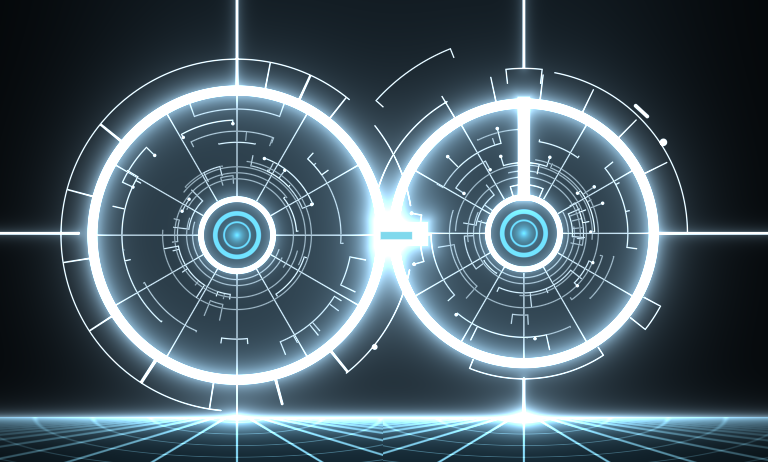
Give the GLSL for this background, as a WebGL 1 fragment shader.

```glsl
precision highp float;
uniform vec2 u_resolution;

#define LEFT vec2(0.513, 0.491)
#define RIGHT vec2(1.134, 0.495)
#define LEFT_R 0.313
#define RIGHT_R 0.281
#define HORIZON 0.098
#define THIN 0.0012
#define BRACKETS 34
#define WHITE vec3(0.93, 0.98, 1.0)
#define GLOW vec3(0.68, 0.85, 0.96)
#define CYAN vec3(0.25, 0.72, 0.85)

float hash(float n) { return fract(sin(n * 12.99) * 43758.5); }

float stroke(float d, float halfWidth) {
  float soft = 0.8 / u_resolution.y;
  return 1.0 - smoothstep(halfWidth - soft, halfWidth + soft, d);
}

float segment(vec2 p, vec2 a, vec2 b) {
  vec2 ab = b - a;
  return length(p - a - ab * clamp(dot(p - a, ab) / dot(ab, ab), 0.0, 1.0));
}

float box(vec2 p, vec2 halfSize) {
  vec2 d = abs(p) - halfSize;
  return length(max(d, 0.0)) + min(max(d.x, d.y), 0.0);
}

vec2 polar(float a) { return vec2(cos(a), sin(a)); }

// Rotates the direction a onto the x axis and folds both sides together
vec2 fold(vec2 q, float a) {
  vec2 e = polar(a);
  return vec2(dot(q, e), abs(e.x * q.y - e.y * q.x));
}

float arc(vec2 q, float r, float mid, float spread) {
  vec2 f = fold(q, mid);
  return atan(f.y, f.x) < spread ? abs(length(f) - r) : length(f - r * polar(spread));
}

// Arc with a radial stub at both ends
float bracket(vec2 q, float r, float mid, float spread, float stub) {
  vec2 e = polar(spread);
  return min(arc(q, r, mid, spread), segment(fold(q, mid), r * e, (r + stub) * e));
}

float circuit(vec2 q, float R, float seed) {
  float r = length(q), lines = 0.0;
  // Spokes
  float a = abs(mod(atan(q.y, q.x) + 0.2618, 0.5236) - 0.2618);
  lines = 0.75 * stroke(r * sin(a), THIN) * step(0.085, r) * step(r, R);
  // Scattered traces
  for (int i = 0; i < BRACKETS; i++) {
    float n = float(i) + seed;
    float radius = 0.105 + 0.024 * floor(hash(n) * (R - 0.12) / 0.024);
    float mid = 6.2832 * hash(n + 50.3);
    float spread = mix(0.09, 0.42, hash(n + 91.7));
    float stub = mix(-0.025, 0.035, hash(n + 17.1));
    float d = bracket(q, radius, mid, spread, stub);
    lines = max(lines, stroke(d, THIN) * mix(0.45, 0.9, hash(n + 33.0)));
    vec2 tip = (radius + stub) * polar(spread);
    lines = max(lines, stroke(length(fold(q, mid) - tip), 0.0035) * step(0.75, hash(n + 7.7)));
  }
  // Fine rings around the hub
  for (int i = 0; i < 6; i++) {
    float n = float(i) + seed;
    float d = arc(q, 0.096 + 0.013 * float(i), 6.28 * hash(n + 5.0), 1.2 + 1.6 * hash(n));
    lines = max(lines, 0.5 * stroke(d, THIN));
  }
  return lines;
}

vec3 dial(vec2 q, float R, float seed) {
  float r = length(q), d = abs(r - R), hub = abs(r - 0.078);
  vec3 light = vec3(0.06, 0.085, 0.10) * (1.0 - smoothstep(R - 0.02, R, r));
  light += GLOW * (0.75 * exp(-d / 0.02) + 0.27 * exp(-d / 0.085));
  light += GLOW * (0.45 * exp(-hub / 0.018) + 0.14 * exp(-r / 0.12));
  light += WHITE * (stroke(d, 0.0105) + stroke(hub, 0.006));
  light += WHITE * circuit(q, R, seed);
  // Hub core
  light += CYAN * (0.9 * exp(-r / 0.018) + 0.7 * stroke(abs(r - 0.047), 0.005));
  light += CYAN * 0.6 * stroke(abs(r - 0.028), 0.002);
  return light;
}

vec3 floorLight(vec2 p) {
  float depth = HORIZON - p.y;
  float x = p.x - (p.x < 0.83 ? LEFT.x : RIGHT.x);
  float u = x / (depth + 0.012);
  float ray = abs(fract(u * 0.6 + 0.5) - 0.5) / 0.6 * (depth + 0.012) / sqrt(1.0 + u * u);
  float wave = abs(fract(length(vec2(x, depth * 5.0)) * 8.0) - 0.5) / 24.0;
  float grid = stroke(ray, 0.0022) / (1.0 + 0.02 * u * u) + 0.35 * stroke(wave, 0.0015);
  vec3 base = vec3(0.06, 0.13, 0.17) + vec3(0.4, 0.6, 0.7) * exp(-depth / 0.025);
  return base + vec3(0.45, 0.70, 0.78) * grid;
}

void main() {
  vec2 p = gl_FragCoord.xy / u_resolution.y;
  vec2 ql = p - LEFT, qr = p - RIGHT;
  float centered = exp(-pow(abs(p.x - 0.83) / 0.68, 4.0));

  // Backdrop and floor
  vec3 col = mix(vec3(0.012, 0.022, 0.03), vec3(0.06, 0.095, 0.12), centered);
  if (p.y < HORIZON) col = floorLight(p) * mix(0.45, 1.0, centered);
  float above = abs(p.y - HORIZON);
  col += GLOW * mix(0.5, 1.0, centered) * (0.75 * exp(-above / 0.008) + 0.3 * exp(-above / 0.03));

  // Dials
  if (p.y > HORIZON) col += dial(ql, LEFT_R, 3.0) + dial(qr, RIGHT_R, 140.0);

  // Outer arcs and brackets
  float thin = min(arc(ql, 0.381, 2.75, 1.87), arc(ql, 0.381, 0.42, 0.25));
  thin = min(thin, arc(ql, 0.381, -0.55, 0.35));
  thin = min(thin, arc(qr, 0.354, 0.69, 0.69));
  thin = min(thin, bracket(qr, 0.43, 2.18, 0.23, -0.02));
  thin = min(thin, bracket(qr, 0.357, 1.57, 0.11, -0.03));
  thin = min(thin, bracket(qr, 0.315, 4.81, 0.48, -0.02));
  thin = min(thin, bracket(qr, 0.335, -0.58, 0.09, -0.04));
  thin = min(thin, arc(qr, 0.33, 2.5, 0.4));
  float marks = stroke(thin, THIN);

  // Radial ticks
  for (int i = 0; i < 11; i++) {
    float n = float(i);
    vec2 e = polar(i < 8 ? 2.46 + 0.419 * n : 0.9 + 0.24 * (n - 8.0));
    marks += stroke(segment(ql, e * 0.323, e * 0.378), mix(0.001, 0.0035, hash(n + 2.0)));
    vec2 f = polar(0.46 + 0.33 * n);
    if (i < 6) marks += stroke(segment(qr, f * 0.288, f * 0.345), THIN);
  }
  marks += stroke(length(p - vec2(1.436, 0.692)), 0.008);
  marks += stroke(length(p - vec2(0.811, 0.249)), 0.006);
  marks += stroke(segment(p, vec2(1.376, 0.771), vec2(1.401, 0.748)), 0.004);

  // Axes
  float beam = min(segment(p, vec2(-0.1, 0.495), vec2(0.17, 0.495)),
                   segment(p, vec2(1.425, 0.495), vec2(1.8, 0.495)));
  beam = min(beam, segment(p, vec2(LEFT.x, 0.815), vec2(LEFT.x, 1.1)));
  beam = min(beam, segment(p, vec2(RIGHT.x, 0.855), vec2(RIGHT.x, 1.1)));
  beam = min(beam, segment(p, vec2(RIGHT.x, 0.09), vec2(RIGHT.x, 0.18)));
  marks += stroke(beam, 0.0028) + stroke(segment(p, vec2(LEFT.x, 0.1), vec2(LEFT.x, 0.18)), THIN);
  col += GLOW * 0.3 * exp(-beam / 0.012);
  float bar = box(p - vec2(RIGHT.x, 0.678), vec2(0.013, 0.112));
  marks += stroke(bar, 0.0);
  col += WHITE * marks + GLOW * 0.35 * exp(-max(bar, 0.0) / 0.016);

  // Bridge between the dials
  float bridge = box(p - vec2(0.873, 0.494), vec2(0.053, 0.025));
  col += GLOW * 0.7 * exp(-max(bridge, 0.0) / 0.025) + WHITE * stroke(bridge, 0.0);
  float slot = stroke(box(p - vec2(0.858, 0.490), vec2(0.034, 0.008)), 0.0);
  col = mix(min(col, 1.0), vec3(0.5, 0.85, 0.93), slot);

  // Flares on the horizon
  float flareL = length((p - vec2(LEFT.x, HORIZON)) * vec2(0.6, 1.0));
  float flareR = length((p - vec2(RIGHT.x, HORIZON)) * vec2(0.6, 1.0));
  col += GLOW * (0.6 * exp(-flareL / 0.018) + exp(-flareR / 0.022));
  gl_FragColor = vec4(min(col, 1.0), 1.0);
}
```
